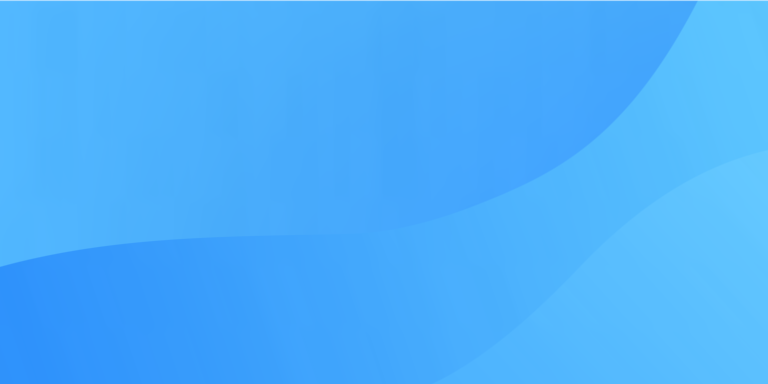
Reproduce this background procedurally as a Shadertoy shader.

```glsl
const vec3 SKY_LIGHT  = vec3(0.318, 0.718, 0.998);
const vec3 SKY_MIDDLE = vec3(0.284, 0.674, 0.980);
const vec3 SKY_DEEP   = vec3(0.262, 0.645, 0.995);
const vec3 BAND_DEEP  = vec3(0.182, 0.572, 0.985);
const vec3 BAND_MID   = vec3(0.272, 0.668, 0.990);
const vec3 BAND_LIGHT = vec3(0.358, 0.770, 0.995);
const vec3 HILL_DEEP  = vec3(0.300, 0.700, 0.995);
const vec3 HILL_LIGHT = vec3(0.392, 0.785, 0.998);
const vec3 RIM        = vec3(0.820, 0.920, 1.000);

float hash(vec2 cell) {
    vec3 p = fract(cell.xyx * 0.1031);
    p += dot(p, p.yzx + 33.33);
    return fract((p.x + p.y) * p.z);
}

// Noise with flat cells and narrow blended borders.
float blockNoise(vec2 point, float border) {
    vec2 cell = floor(point);
    vec2 f = smoothstep(1.0 - border, 1.0, point - cell);
    float low = mix(hash(cell), hash(cell + vec2(1.0, 0.0)), f.x);
    float high = mix(hash(cell + vec2(0.0, 1.0)), hash(cell + 1.0), f.x);
    return mix(low, high, f.y) - 0.5;
}

// Broad and narrow streaks that run along the second axis.
float streaks(vec2 point) {
    float broad = blockNoise(point * vec2(18.0, 1.7), 0.4);
    float narrow = blockNoise(point * vec2(48.0, 6.0), 0.25);
    return 0.6 * broad + 0.4 * narrow;
}

// Cubic height between two points, continued by straight lines outside.
float hermite(float x, vec2 a, vec2 b, float slopeA, float slopeB) {
    float span = b.x - a.x;
    float t = clamp((x - a.x) / span, 0.0, 1.0);
    float s = 1.0 - t;
    float rise = t * t * (3.0 - 2.0 * t);
    float bend = span * t * s * (slopeA * s - slopeB * t);
    float tails = slopeA * min(x - a.x, 0.0) + slopeB * max(x - b.x, 0.0);
    return mix(a.y, b.y, rise) + bend + tails;
}

float upperWave(float x) {
    vec2 start = vec2(0.0, 0.305), shelf = vec2(0.456, 0.391);
    vec2 bank = vec2(0.651, 0.491), crest = vec2(0.909, 1.0);
    if (x < shelf.x) return hermite(x, start, shelf, 0.55, 0.05);
    if (x < bank.x) return hermite(x, shelf, bank, 0.05, 0.85);
    return hermite(x, bank, crest, 0.85, 3.9);
}

float lowerWave(float x) {
    vec2 foot = vec2(0.5625, 0.0), middle = vec2(0.755, 0.305);
    vec2 shoulder = vec2(1.0, 0.609);
    if (x < middle.x) return hermite(x, foot, middle, 0.95, 2.1);
    return hermite(x, middle, shoulder, 2.1, 0.45);
}

// Antialiased coverage of the positive side of a field.
float coverage(float field) {
    float width = 0.75 * fwidth(field);
    return smoothstep(-width, width, field);
}

float progress(float value, float start, float end) {
    return clamp((value - start) / (end - start), 0.0, 1.0);
}

void mainImage(out vec4 fragColor, in vec2 fragCoord) {
    vec2 uv = fragCoord / iResolution.xy;

    // Sky: bright at the left, deepest above the bank
    float skyDepth = uv.x * (1.6 - 0.9 * uv.y * uv.y);
    vec3 sky = mix(SKY_LIGHT, SKY_MIDDLE, progress(skyDepth, 0.0, 0.45));
    sky = mix(sky, SKY_DEEP, progress(skyDepth, 0.4, 0.95));
    sky += vec3(0.016, 0.013, 0.010) * streaks(uv);

    // Band: leaning gradient from deep to light
    vec2 bandPoint = vec2(dot(uv, vec2(1.0, 0.17)), uv.y);
    vec3 band = mix(BAND_DEEP, BAND_MID, progress(bandPoint.x, 0.05, 0.56));
    band = mix(band, BAND_LIGHT, progress(bandPoint.x, 0.56, 1.12));
    band += vec3(0.013, 0.011, 0.008) * streaks(bandPoint + 3.0);

    // Hill: diagonal gradient
    vec2 hillPoint = vec2(dot(uv, vec2(1.0, 0.45)), uv.y);
    vec3 hill = mix(HILL_DEEP, HILL_LIGHT, progress(hillPoint.x, 0.6, 1.25));
    hill += vec3(0.013, 0.011, 0.004) * streaks(hillPoint + 7.0);

    // Layers from back to front
    vec3 color = mix(band, sky, coverage(uv.y - upperWave(uv.x)));
    color = mix(color, hill, coverage(lowerWave(uv.x) - uv.y));

    // Thin pale rim along the top
    color = mix(color, RIM, 0.75 * coverage(uv.y - 0.9974));

    fragColor = vec4(color, 1.0);
}
```
